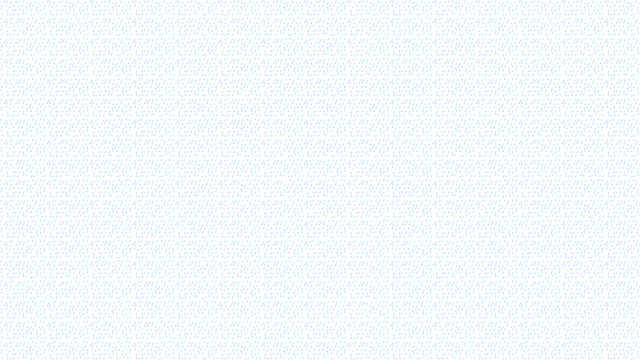
Give the GLSL for this pattern, as a WebGL 1 fragment shader.

```glsl
precision highp float;
// Fine slanted raindrops on white: one small tile of staggered drops, repeated
// about 15 times across and 18 down, with a thin bare seam below each row.
// Each pixel blends the drops of the nine nearest cells, wrapped per tile.

uniform vec2 u_resolution;

// Lengths are fractions of the canvas height.
#define TILE_SIZE vec2(0.1192, 0.0562)
#define TILE_ORIGIN vec2(0.008, -0.0454)
#define CELLS vec2(11.0, 5.0)
#define SEAM vec2(0.0, 0.07)
#define JITTER vec2(0.5, 0.55)
#define MISSING 0.04
#define DROP_RADIUS 0.00054
#define DROP_HALF_LENGTH 0.0017
#define PAPER vec3(0.995, 1.0, 1.0)
#define SKY_BLUE vec3(0.38, 0.78, 0.95)
#define PERIWINKLE vec3(0.48, 0.60, 1.0)

float hash(vec2 p) {
  vec2 q = fract(p * vec2(0.1731, 0.2847));
  q += dot(q, q.yx + 23.45);
  return fract(q.x * q.y * 3.17);
}

// Soft coverage of a slanted drop, tapering towards its upper end.
float dropCoverage(vec2 p, float halfLength, float slant, float pixel) {
  vec2 axis = normalize(vec2(slant, 1.0));
  float along = clamp(dot(p, axis), -halfLength, halfLength);
  float radius = DROP_RADIUS * (1.0 - 0.3 * along / halfLength);
  // Drops thinner than a pixel are widened and faded to keep their ink.
  float drawn = max(radius, 0.6 * pixel);
  float edge = 0.75 * pixel;
  float d = length(p - axis * along);
  return radius / drawn * (1.0 - smoothstep(drawn - edge, drawn + edge, d));
}

void main() {
  float pixel = 1.0 / u_resolution.y;
  // Anchor the tiling at the upper left corner.
  vec2 pos = (gl_FragCoord.xy - vec2(0.0, u_resolution.y)) * pixel;
  vec2 grid = (pos - TILE_ORIGIN) / TILE_SIZE * CELLS;
  vec2 base = floor(grid);
  vec3 color = PAPER;

  for (int y = -1; y <= 1; y++) {
    for (int x = -1; x <= 1; x++) {
      vec2 cell = base + vec2(float(x), float(y));
      vec2 tile = floor((cell + 0.5) / CELLS);
      vec2 id = cell - tile * CELLS;

      // Stagger the rows, jitter each drop, then squeeze in the seam.
      vec2 offset = JITTER * (vec2(hash(id + 3.1), hash(id + 17.7)) - 0.5);
      offset.x += fract(id.y * 0.4 + 0.05) - 0.45;
      vec2 local = (id + 0.5 + offset) / CELLS;
      local = 0.5 + (local - 0.5) * (1.0 - SEAM);
      vec2 center = (tile + local) * TILE_SIZE + TILE_ORIGIN;

      float halfLength = DROP_HALF_LENGTH * mix(0.8, 1.15, hash(id + 29.3));
      float slant = mix(0.4, 0.7, hash(id + 41.9));
      float ink = dropCoverage(pos - center, halfLength, slant, pixel);
      ink *= step(MISSING, hash(id + 53.3));
      vec3 tint = mix(SKY_BLUE, PERIWINKLE, step(0.5, hash(id + 67.1)));
      color = mix(color, tint, ink);
    }
  }
  gl_FragColor = vec4(color, 1.0);
}
```
